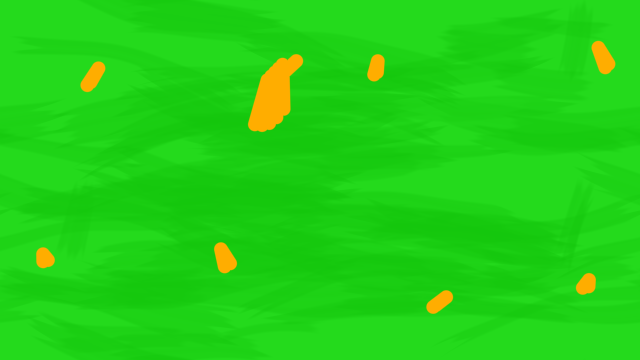
A WebGL 1 fragment shader for this texture:

```glsl
precision highp float;
uniform vec2 u_resolution;

const vec2 TILE = vec2(16.0 / 9.0, 1.0);
const vec3 LIGHT_GREEN = vec3(0.14, 0.855, 0.11);
const vec3 DARK_GREEN = vec3(0.075, 0.775, 0.045);
const vec3 ORANGE = vec3(1.0, 0.68, 0.0);
const float PEN_RADIUS = 0.019;

float hash(float n) {
  return fract(sin(n * 12.9898 + 4.137) * 4375.853);
}

vec2 hash2(float n) {
  return vec2(hash(n), hash(n + 57.3));
}

// Shortest offset between two points on the repeating tile
vec2 wrapOffset(vec2 p, vec2 center) {
  return mod(p - center + 0.5 * TILE, TILE) - 0.5 * TILE;
}

vec2 rotate(vec2 p, float angle) {
  float c = cos(angle), s = sin(angle);
  return vec2(c * p.x + s * p.y, c * p.y - s * p.x);
}

float segment(vec2 p, vec2 a, vec2 b) {
  vec2 ab = b - a;
  float t = clamp(dot(p - a, ab) / dot(ab, ab), 0.0, 1.0);
  return length(p - a - t * ab);
}

// Curved dry-brush stroke with ragged ends and faint bristle streaks
float brush(vec2 p, vec2 halfSize, float bend, float seed) {
  p.y += bend * p.x * p.x + 0.004 * sin(p.x * 17.0 + seed);
  float bristle = sin(p.y * 130.0 + seed) + 0.6 * sin(p.y * 293.0 + seed * 2.3);
  float reach = halfSize.x * (1.0 + 0.09 * bristle);
  float width = halfSize.y * (1.0 + 0.3 * sin(p.x * 5.0 + seed));
  float ends = 1.0 - smoothstep(reach - 0.035, reach, abs(p.x));
  float sides = 1.0 - smoothstep(width - 0.009, width, abs(p.y));
  return ends * sides * (0.88 + 0.08 * bristle);
}

vec3 paintedGround(vec2 p) {
  vec3 color = LIGHT_GREEN;
  for (int i = 0; i < 90; i++) {
    float n = float(i) * 3.17 + 1.0;
    vec2 spread = mix(hash2(n), hash2(n + 11.0), 0.33);
    float steep = step(0.93, hash(n + 5.0));
    float side = 0.12 + 0.78 * step(0.5, hash(n + 6.0));
    spread.x = mix(spread.x, side, steep);
    float angle = (hash(n + 2.0) - 0.55) * 0.45 + steep * 1.45;
    float reach = mix(mix(0.12, 0.42, hash(n + 3.0)), 0.11, steep);
    float width = mix(0.022, 0.052, hash(n + 4.0));
    vec2 q = rotate(wrapOffset(p, spread * TILE), angle);
    float cover = brush(q, vec2(reach, width), hash(n + 7.0) - 0.5, n);
    float isLight = step(0.82, hash(n + 8.0));
    vec3 pigment = mix(DARK_GREEN, LIGHT_GREEN, isLight);
    color = mix(color, pigment, cover * mix(0.42, 0.3, isLight));
  }
  return color;
}

// Short pen mark that goes up and comes back slightly aside
float smallDab(vec2 p, float seed) {
  float lean = (hash(seed + 1.0) - 0.4) * 0.032;
  float reach = mix(0.008, 0.032, hash(seed + 2.0));
  float aside = mix(0.003, 0.019, hash(seed + 3.0));
  vec2 top = vec2(lean, reach);
  vec2 foot = vec2(-lean, -reach);
  float back = segment(p, top, foot + vec2(aside, 0.35 * reach));
  return min(segment(p, top, foot), back) - PEN_RADIUS;
}

// Scribbled patch of neighbouring pen lines with one arm
float largeDab(vec2 p) {
  float d = segment(p, vec2(0.01, 0.04), vec2(0.062, 0.088));
  for (int i = 0; i < 5; i++) {
    float t = float(i) / 4.0;
    vec2 foot = mix(vec2(-0.053, -0.088), vec2(0.027, -0.045), t);
    foot.y -= 0.018 * sin(t * 3.14159);
    vec2 top = mix(vec2(-0.018, 0.035), vec2(0.024, 0.078), t);
    d = min(d, segment(p, foot, top));
  }
  return d - PEN_RADIUS;
}

// One dab in each jittered cell of a four by two grid
float dabs(vec2 p) {
  float d = 1.0;
  for (int i = 0; i < 8; i++) {
    float n = float(i);
    vec2 cell = vec2(mod(n, 4.0), floor(n / 4.0));
    vec2 jitter = (hash2(n * 7.3 + 2.0) - 0.5) * vec2(0.55, 0.5);
    vec2 q = wrapOffset(p, (cell + 0.5 + jitter) / vec2(4.0, 2.0) * TILE);
    d = min(d, i == 5 ? largeDab(q) : smallDab(q, n * 5.1));
  }
  return d;
}

void main() {
  vec2 p = gl_FragCoord.xy / u_resolution * TILE;
  float soft = 0.8 / u_resolution.y;
  vec3 color = paintedGround(p);
  color = mix(color, ORANGE, 1.0 - smoothstep(-soft, soft, dabs(p)));
  gl_FragColor = vec4(color, 1.0);
}
```
